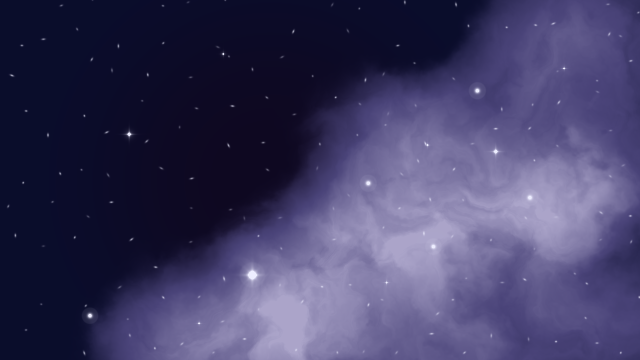
Give the GLSL for this background, as a WebGL 1 fragment shader.

```glsl
precision highp float;
// Night sky with a violet nebula rising from lower left to upper right.
// A sum of soft blobs and a diagonal haze sets the cloud depth, warped noise
// gives it billows, and a jittered grid scatters small stars around bright ones.

uniform vec2 u_resolution;

const vec3 SKY_DEEP = vec3(0.055, 0.032, 0.130);
const vec3 SKY_BLUE = vec3(0.040, 0.050, 0.170);
const vec3 CLOUD_MID = vec3(0.29, 0.265, 0.475);
const vec3 CLOUD_LIGHT = vec3(0.67, 0.645, 0.79);
const vec3 STAR_WHITE = vec3(0.93, 0.93, 1.0);
const vec2 HAZE_ORIGIN = vec2(0.9, 0.5);
const vec2 HAZE_NORMAL = vec2(0.75, -0.66);
const float HAZE_AMOUNT = 0.28;
const float WARP = 0.13;
const float STAR_CELL = 0.095;
const float STAR_CHANCE = 0.8;

float hash(vec2 p) {
  vec3 q = fract(vec3(p.xyx) * 0.1031);
  q += dot(q, q.yzx + 33.33);
  return fract((q.x + q.y) * q.z);
}

float noise(vec2 p) {
  vec2 i = floor(p);
  vec2 f = fract(p);
  f = f * f * f * (f * (f * 6.0 - 15.0) + 10.0);
  float low = mix(hash(i), hash(i + vec2(1.0, 0.0)), f.x);
  float high = mix(hash(i + vec2(0.0, 1.0)), hash(i + 1.0), f.x);
  return mix(low, high, f.y);
}

float fbm(vec2 p) {
  float sum = 0.0;
  float amplitude = 0.5;
  for (int i = 0; i < 6; i++) {
    sum += amplitude * noise(p);
    p = mat2(1.6, 1.2, -1.2, 1.6) * p + 17.3;
    amplitude *= 0.5;
  }
  return sum;
}

float blob(vec2 p, vec2 center, vec2 radius) {
  vec2 q = (p - center) / radius;
  return exp(-dot(q, q));
}

// Large-scale layout of the nebula
float cloudShape(vec2 p) {
  float d = HAZE_AMOUNT * smoothstep(-0.1, 0.2, dot(p - HAZE_ORIGIN, HAZE_NORMAL));
  d += 0.65 * blob(p, vec2(0.80, 0.08), vec2(0.36, 0.20));
  d += 0.25 * blob(p, vec2(0.45, 0.05), vec2(0.16, 0.15));
  d += 0.40 * blob(p, vec2(0.95, 0.30), vec2(0.25, 0.16));
  d += 0.48 * blob(p, vec2(1.20, 0.48), vec2(0.24, 0.20));
  d += 0.25 * blob(p, vec2(1.05, 0.66), vec2(0.18, 0.14));
  d += 0.48 * blob(p, vec2(1.58, 0.50), vec2(0.17, 0.15));
  d += 0.35 * blob(p, vec2(1.42, 0.36), vec2(0.20, 0.12));
  d += 0.28 * blob(p, vec2(1.58, 0.84), vec2(0.18, 0.17));
  d += 0.15 * blob(p, vec2(1.35, 0.18), vec2(0.20, 0.15));
  d += 0.12 * blob(p, vec2(1.62, 0.14), vec2(0.20, 0.15));
  d -= 0.12 * blob(p, vec2(1.15, 0.07), vec2(0.12, 0.10));
  d -= 0.12 * blob(p, vec2(1.74, 0.33), vec2(0.09, 0.10));
  return d;
}

float cloudDensity(vec2 p) {
  vec2 warp = vec2(fbm(p * 4.5 + 3.1), fbm(p * 4.5 + 41.7)) - 0.5;
  float billow = fbm(p * 5.0 + warp * 2.2 + 8.0);
  float shape = cloudShape(p + WARP * warp);
  float rim = smoothstep(0.05, 0.2, shape + 0.16 * (billow - 0.5));
  return clamp(shape * rim * (0.55 + 0.92 * billow), 0.0, 1.0);
}

// Short, randomly turned flecks, one at most per grid cell
float smallStars(vec2 p) {
  vec2 cell = floor(p / STAR_CELL);
  vec2 jitter = vec2(hash(cell + 5.0), hash(cell + 71.0));
  vec2 q = p - (cell + 0.12 + 0.76 * jitter) * STAR_CELL;
  float angle = 6.2832 * hash(cell + 23.0);
  q = mat2(cos(angle), -sin(angle), sin(angle), cos(angle)) * q;
  q /= vec2(mix(0.0028, 0.0055, hash(cell + 37.0)), 0.0025);
  float power = mix(0.2, 0.75, hash(cell + 53.0));
  return power * step(hash(cell + 97.0), STAR_CHANCE) * exp(-dot(q, q));
}

// Round star in a faint disc
float orb(vec2 p, vec2 center, float radius) {
  float r = length(p - center) / radius;
  return exp(-r * r * 16.0) * 1.2 + 0.16 * exp(-r * 3.0) + 0.07 * smoothstep(1.05, 0.85, r);
}

// Four-pointed star
float sparkle(vec2 p, vec2 center, float size) {
  vec2 q = abs(p - center) / size;
  vec2 rays = exp(-q * 3.0 - q.yx * q.yx * 90.0);
  return 0.75 * (rays.x + rays.y) + exp(-dot(q, q) * 22.0) + 0.15 * exp(-dot(q, q) * 3.0);
}

float brightStars(vec2 p) {
  vec2 main = vec2(0.701, 0.236);
  vec2 turned = main + mat2(0.7071, -0.7071, 0.7071, 0.7071) * (p - main);
  float s = sparkle(p, main, 0.040) + 0.35 * sparkle(turned, main, 0.036);
  s += 0.8 * orb(p, main, 0.037);
  s += sparkle(p, vec2(0.359, 0.627), 0.021) + sparkle(p, vec2(1.377, 0.579), 0.023);
  s += 0.7 * (sparkle(p, vec2(0.620, 0.850), 0.012) + sparkle(p, vec2(1.188, 0.597), 0.012));
  s += 0.7 * (sparkle(p, vec2(1.567, 0.810), 0.012) + sparkle(p, vec2(1.074, 0.215), 0.012));
  s += 0.7 * sparkle(p, vec2(0.553, 0.102), 0.012);
  s += orb(p, vec2(1.326, 0.748), 0.025) + orb(p, vec2(1.023, 0.491), 0.025);
  s += orb(p, vec2(1.472, 0.451), 0.025) + orb(p, vec2(1.204, 0.315), 0.024);
  return s + orb(p, vec2(0.250, 0.123), 0.024);
}

void main() {
  vec2 p = gl_FragCoord.xy / u_resolution.y;
  vec3 color = mix(SKY_DEEP, SKY_BLUE, smoothstep(0.1, 0.7, distance(p, vec2(0.75, 0.5))));
  float density = cloudDensity(p);
  color = mix(color, CLOUD_MID, smoothstep(0.0, 1.0, density / 0.4) * 0.4 + 0.6 * min(density / 0.4, 1.0));
  color = mix(color, CLOUD_LIGHT, clamp((density - 0.4) / 0.55, 0.0, 1.0));
  float light = smallStars(p) + brightStars(p);
  gl_FragColor = vec4(mix(color, STAR_WHITE, clamp(light, 0.0, 1.0)), 1.0);
}
```
